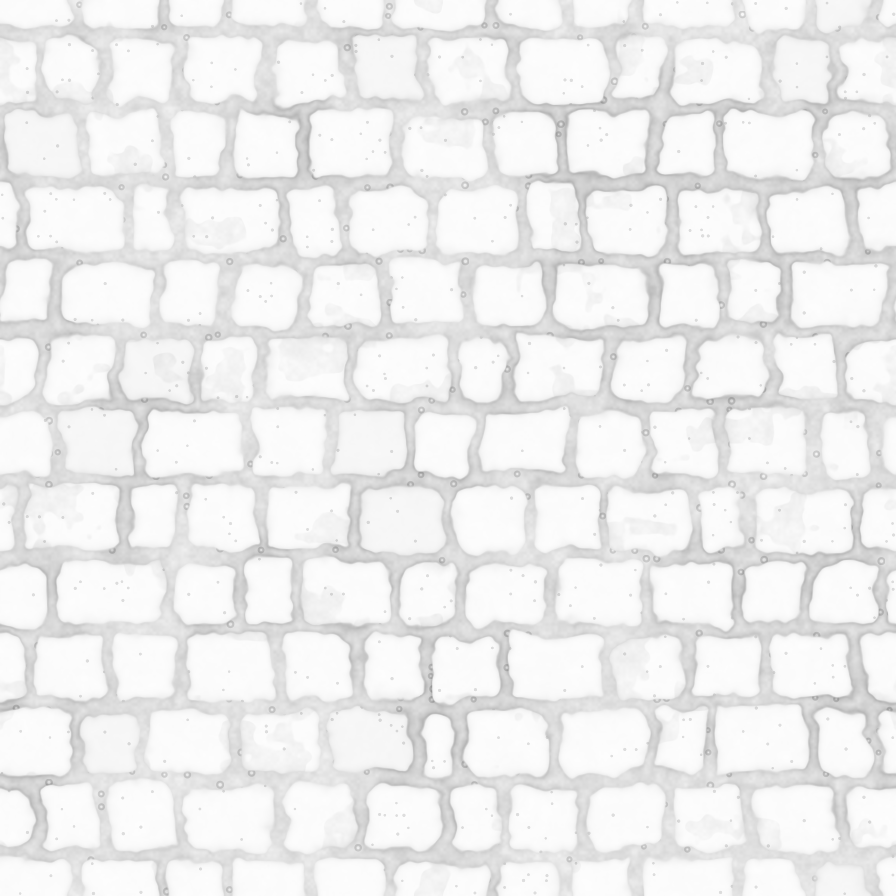
Write a Shadertoy shader that draws this texture map.

```glsl
const float ROWS = 12.0;
const float COLS = 11.0;
const float ROW_SHIFT = 0.44;      // first joint below the top, in rows
const float ROW_PHASE = 0.36;      // first joint from the left, in columns
const float WIDTH_JITTER = 0.44;
const float JOINT_HALF = 0.078;    // half joint width, in rows
const float WARP_COARSE = 0.13;
const float WARP_FINE = 0.055;
const float RIM_WIDTH = 0.035;
const float STONE_SHADE = 0.987;
const float MORTAR_SHADE = 0.893;
const float SPECK_CELLS = 150.0;
const float PEBBLE_CELLS = 84.0;

vec3 hash3(vec2 p) {
    vec3 q = fract(p.xyx * vec3(0.1031, 0.1030, 0.0973));
    q += dot(q, q.yxz + 33.33);
    return fract((q.xxy + q.yzz) * q.zyx);
}

// Value noise that wraps around the unit square
float noise(vec2 p, float cells, float seed) {
    vec2 g = p * cells;
    vec2 i = floor(g);
    vec2 f = g - i;
    f = f * f * (3.0 - 2.0 * f);
    vec2 a = mod(i, cells) + seed;
    vec2 b = mod(i + 1.0, cells) + seed;
    return mix(mix(hash3(a).x, hash3(vec2(b.x, a.y)).x, f.x),
               mix(hash3(vec2(a.x, b.y)).x, hash3(b).x, f.x), f.y);
}

float roundedBox(vec2 p, vec2 halfSize, float radius) {
    vec2 q = abs(p) - halfSize + radius;
    return length(max(q, 0.0)) + min(max(q.x, q.y), 0.0) - radius;
}

float jointPosition(float col, float row) {
    vec2 id = mod(vec2(col, row), vec2(COLS, ROWS));
    return col + WIDTH_JITTER * (hash3(id + 57.0).y - 0.5);
}

// Returns the distance in rows, and the id of the nearest stone
vec3 nearestStone(vec2 p) {
    vec2 coarse = vec2(noise(p, 38.0, 11.0), noise(p, 38.0, 83.0)) - 0.5;
    vec2 fine = vec2(noise(p, 105.0, 29.0), noise(p, 105.0, 147.0)) - 0.5;
    vec2 g = vec2(p.x * COLS, (1.0 - p.y) * ROWS - ROW_SHIFT);
    g += WARP_COARSE * coarse + WARP_FINE * fine;
    vec3 best = vec3(10.0, 0.0, 0.0);
    float aspect = ROWS / COLS;
    for (int j = -1; j <= 1; j++) {
        float row = floor(g.y) + float(j);
        float x = g.x - ROW_PHASE - 0.5 * mod(row, 2.0);
        for (int i = -1; i <= 1; i++) {
            float col = floor(x) + float(i);
            float left = jointPosition(col, row);
            float right = jointPosition(col + 1.0, row);
            vec2 id = mod(vec2(col, row), vec2(COLS, ROWS));
            vec3 rnd = hash3(id + 5.0);
            vec2 local = vec2((x - 0.5 * (left + right)) * aspect,
                              g.y - row - 0.5 - 0.07 * (rnd.x - 0.5));
            local.x += local.y * 0.16 * (rnd.y - 0.5);
            local.y += local.x * 0.08 * (rnd.z - 0.5);
            vec2 halfSize = vec2(0.5 * (right - left) * aspect, 0.5);
            halfSize -= JOINT_HALF * (0.8 + 0.4 * rnd.zy);
            float d = roundedBox(local, halfSize, mix(0.06, 0.2, rnd.x));
            if (d < best.x) best = vec3(d, id);
        }
    }
    return best;
}

// Distance to a sparse random dot, in its own cell units
float scatteredDot(vec2 p, float cells, float density, float radius) {
    vec2 g = p * cells;
    vec3 rnd = hash3(mod(floor(g), cells) + 211.0);
    vec2 centre = 0.35 + 0.3 * rnd.xy;
    float d = length(fract(g) - centre) - radius * (0.6 + 0.4 * rnd.x);
    return rnd.z < density ? d : 1.0;
}

void mainImage(out vec4 fragColor, in vec2 fragCoord) {
    vec2 p = fragCoord / iResolution.xy;
    float pixel = 1.0 / min(iResolution.x, iResolution.y);
    vec3 stone = nearestStone(p);
    float d = stone.x;
    vec3 rnd = hash3(stone.yz + 131.0);

    // Mortar: grain, dirt and dark rims around the stones
    float dirt = 0.6 * noise(p, 6.0, 3.0) + 0.4 * noise(p, 23.0, 41.0);
    dirt = smoothstep(0.25, 0.8, dirt);
    float grain = 0.4 * noise(p, 64.0, 7.0) + 0.35 * noise(p, 140.0, 19.0)
                + 0.25 * noise(p, 290.0, 61.0);
    float mortar = MORTAR_SHADE + 0.13 * (grain - 0.5) - 0.045 * dirt;
    mortar -= mix(0.02, 0.19, dirt) * exp(-max(d, 0.0) / RIM_WIDTH);

    // Pebbles set in the mortar
    float pebble = scatteredDot(p, PEBBLE_CELLS, 0.07, 0.27);
    float blur = PEBBLE_CELLS * pixel;
    mortar -= 0.12 * (1.0 - smoothstep(0.05, 0.08 + blur, abs(pebble)));
    mortar += 0.04 * (1.0 - smoothstep(-blur, 0.0, pebble));

    // Stone faces: soft edges, worn patches and pits
    float face = STONE_SHADE - 0.02 * step(0.88, rnd.x) - 0.015 * (grain - 0.5);
    face -= 0.075 * exp(min(d, 0.0) / RIM_WIDTH);
    float patches = 0.75 * noise(p, 27.0, 97.0) + 0.25 * noise(p, 90.0, 71.0);
    float worn = smoothstep(0.62, 0.68, patches) * step(0.55, rnd.y);
    face -= worn * (0.035 + 0.05 * (grain - 0.5));
    float speck = scatteredDot(p, SPECK_CELLS, 0.035, 0.2);
    face -= 0.12 * (1.0 - smoothstep(0.0, SPECK_CELLS * pixel, speck));

    float edge = 0.012 + 0.7 * ROWS * pixel;
    float shade = mix(face, mortar, smoothstep(-edge, edge, d));
    fragColor = vec4(vec3(clamp(shade, 0.0, 1.0)), 1.0);
}
```
